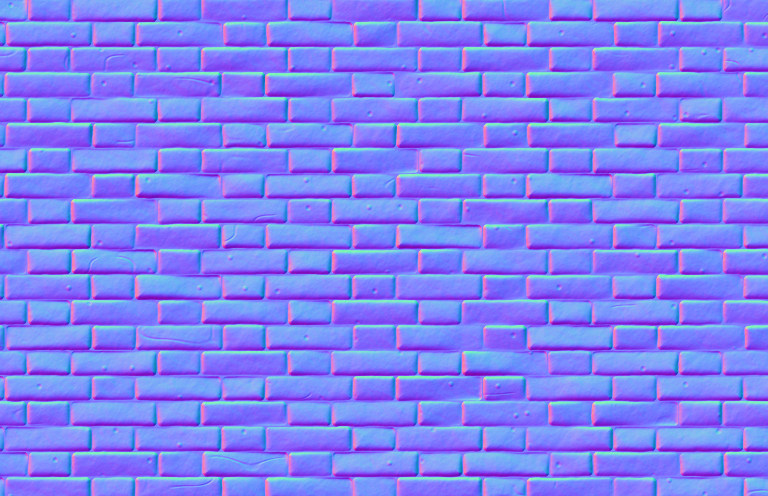
A Shadertoy shader for this texture map:

```glsl
const float ROW_HEIGHT = 0.05101;  // fraction of canvas height
const float BOND_LENGTH = 5.152;   // stretcher plus header, in rows
const float STRETCHER = 0.665;     // share of the bond taken by the stretcher

float hash(vec2 p) {
    vec3 v = fract(vec3(p.xyx) * 0.1031);
    v += dot(v, v.yzx + 33.33);
    return fract((v.x + v.y) * v.z);
}

float noise(vec2 p) {
    vec2 i = floor(p), f = fract(p);
    f = f * f * (3.0 - 2.0 * f);
    return mix(mix(hash(i), hash(i + vec2(1, 0)), f.x),
               mix(hash(i + vec2(0, 1)), hash(i + vec2(1, 1)), f.x), f.y);
}

float fbm(vec2 p) {
    float sum = 0.0, amplitude = 0.5;
    for (int i = 0; i < 4; i++) {
        sum += amplitude * noise(p);
        p = mat2(1.6, 1.2, -1.2, 1.6) * p + 17.0;
        amplitude *= 0.5;
    }
    return sum;
}

float roundedBox(vec2 p, vec2 halfSize, float radius) {
    vec2 d = abs(p) - halfSize + radius;
    return length(max(d, 0.0)) + min(max(d.x, d.y), 0.0) - radius;
}

// Sparse round dents and bumps, at most one per grid cell
float blemishes(vec2 p) {
    vec2 cell = floor(p);
    float chance = hash(cell + 71.0);
    vec2 centre = 0.3 + 0.4 * vec2(hash(cell + 5.0), hash(cell + 13.0));
    float spot = 1.0 - smoothstep(0.03, 0.2, length(fract(p) - centre));
    return spot * (step(0.96, chance) - step(chance, 0.05));
}

// Short broken scratches along a noise contour
float creases(vec2 p, float seed) {
    float contour = abs(noise(p * vec2(0.7, 1.4) + seed * 50.0) - 0.5);
    float broken = smoothstep(0.5, 0.7, noise(p * 1.1 + seed * 90.0));
    return (1.0 - smoothstep(0.0, 0.06, contour)) * broken * step(0.7, seed);
}

float wallHeight(vec2 p) {
    vec2 wobble = vec2(fbm(p * 1.7), fbm(p * 1.7 + 31.0)) - 0.47;
    vec2 q = p + 0.07 * wobble;

    // Flemish bond: alternate rows shift by half a bond
    float row = floor(q.y);
    float x = q.x / BOND_LENGTH - mix(0.038, 0.545, mod(row, 2.0));
    x += 0.012 * (hash(vec2(row, 4.0)) - 0.5);
    float pair = floor(x);
    float header = step(STRETCHER, x - pair);
    float size = mix(STRETCHER, 1.0 - STRETCHER, header);
    float middle = STRETCHER * header + 0.5 * size;
    vec2 local = vec2((x - pair - middle) * BOND_LENGTH, fract(q.y) - 0.5);
    vec2 id = vec2(pair * 2.0 + header, row) + 40.0;

    // Worn outline: steep at the joint, easing softly into the face
    vec2 halfSize = 0.5 * vec2(size * BOND_LENGTH, 1.0) - 0.015;
    halfSize -= 0.03 * vec2(hash(id + 3.0), hash(id + 8.0));
    float inside = max(-roundedBox(local, halfSize, 0.14), 0.0);
    float bevel = 0.07 - 0.05 * local.y;
    float brick = 1.0 - exp(-inside / bevel);

    // Each face leans its own way and bulges slightly
    vec2 tilt = vec2(0.16, 0.52) * (vec2(hash(id), hash(id + 19.0)) - 0.5);
    tilt += vec2(-0.03, -0.09);
    float face = 0.135 + dot(tilt, local) - 0.16 * local.y * local.y;
    float seed = hash(id + 27.0);
    face += 0.13 * (noise(p * vec2(0.7, 1.1) + seed * 20.0) - 0.5);
    face += 0.05 * (fbm(p * 2.2 + seed * 35.0) - 0.47);
    face += 0.04 * blemishes(p * 1.6);
    face -= 0.025 * creases(p, seed);

    return brick * face + 0.016 * fbm(p * 5.0);
}

vec3 surfaceNormal(vec2 p, float stepSize) {
    vec2 e = vec2(stepSize, 0.0);
    vec2 slope = vec2(wallHeight(p + e.xy) - wallHeight(p - e.xy),
                      wallHeight(p + e.yx) - wallHeight(p - e.yx)) / (2.0 * stepSize);
    return normalize(vec3(slope.x, -slope.y, 1.0));
}

void mainImage(out vec4 fragColor, in vec2 fragCoord) {
    vec2 p = fragCoord / iResolution.y / ROW_HEIGHT + vec2(0.0, 0.25);
    vec3 normal = surfaceNormal(p, 0.03);
    fragColor = vec4(0.5 + 0.5 * normal, 1.0);
}
```
